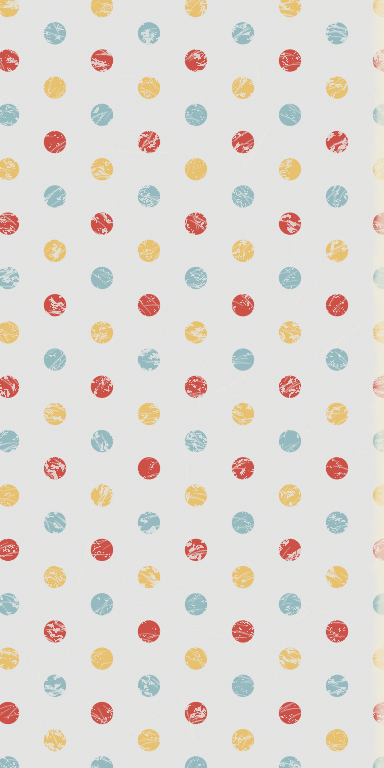
Write a Shadertoy shader that draws this pattern.

```glsl
// Staggered rows of worn yellow, blue and red dots on pale, lightly scratched paper.

// Layout, in canvas widths, measured from the top left
const vec2 FIRST_DOT = vec2(0.0208, 0.0160);
const float DOT_STEP = 0.2448;
const float ROW_STEP = 0.0708;
const float DOT_RADIUS = 0.0290;

// Colours
const vec3 PAPER = vec3(0.893, 0.893, 0.891);
const vec3 CREAM = vec3(0.940, 0.920, 0.850);
const vec3 YELLOW = vec3(0.910, 0.755, 0.430);
const vec3 BLUE = vec3(0.580, 0.730, 0.750);
const vec3 RED = vec3(0.800, 0.315, 0.275);

// Wear
const float FLAKE_AMOUNT = 0.85;
const int DOT_SCRATCHES = 4;
const float DOT_SCRATCH_WIDTH = 0.11;
const int PAPER_SCRATCHES = 22;
const float PAPER_SCRATCH_WIDTH = 0.0006;
const float PAPER_SCRATCH_STRENGTH = 0.55;
const float EDGE_START = 0.978;

vec2 hash2(vec2 p) {
    vec3 q = fract(p.xyx * vec3(0.1031, 0.1030, 0.0973));
    q += dot(q, q.yzx + 33.33);
    return fract((q.xx + q.yz) * q.zy);
}

mat2 rotation(float a) {
    return mat2(cos(a), -sin(a), sin(a), cos(a));
}

// Distances to the nearest and second nearest feature points
vec2 cellular(vec2 p) {
    vec2 cell = floor(p);
    vec2 nearest = vec2(8.0);
    for (int y = -1; y <= 1; y++) {
        for (int x = -1; x <= 1; x++) {
            vec2 c = cell + vec2(x, y);
            float d = length(c + hash2(c) - p);
            if (d < nearest.x) nearest = vec2(d, nearest.x);
            else nearest.y = min(nearest.y, d);
        }
    }
    return nearest;
}

// Flaked patches and tapered scratches; q is in dot radii
float dotWear(vec2 q, vec2 id, float soft) {
    vec2 seed = hash2(id + 17.0);
    float amount = mix(0.3, 1.0, seed.y);
    q = rotation((seed.x - 0.5) * 1.8) * q;
    vec2 warped = q + 0.12 * sin(q.yx * 5.0 + seed * 40.0);
    vec2 fine = cellular(warped * vec2(3.5, 8.0) + id * 13.7);
    float clump = smoothstep(0.60, 0.08, cellular(warped * vec2(0.9, 1.8) + id * 7.3).x);
    float wear = smoothstep(-0.06, 0.10, FLAKE_AMOUNT * clump * amount - fine.x);

    for (int i = 0; i < DOT_SCRATCHES; i++) {
        vec2 a = hash2(id * 3.1 + float(i) * 11.0 + 5.0);
        vec2 b = hash2(id * 5.7 + float(i) * 23.0 + 9.0);
        float along = q.x - (b.x - 0.5) * 1.4;
        float path = (a.x - 0.5) * 1.7 + (a.y - 0.5) * 0.9 * along + 0.15 * along * along;
        float taper = max(0.0, 1.0 - along * along / mix(0.2, 1.2, b.y));
        float width = DOT_SCRATCH_WIDTH * amount * taper * b.y * fine.y;
        float line = 1.0 - smoothstep(-soft, soft, abs(q.y - path) - width);
        wear = max(wear, line * smoothstep(0.0, 0.3, taper));
    }
    return 0.85 * wear;
}

// Long, thin, broken arcs, denser towards the right
float paperScratches(vec2 p, float height, float px) {
    float gaps = smoothstep(0.65, 0.25, cellular(p * 45.0).x);
    float marks = 0.0;
    for (int i = 0; i < PAPER_SCRATCHES; i++) {
        vec2 a = hash2(vec2(float(i), 3.0));
        vec2 b = hash2(vec2(float(i), 41.0));
        vec2 q = rotation(b.x * 3.1416) * (p - vec2(sqrt(a.x), a.y * height));
        float reach = mix(0.03, 0.15, b.y);
        float d = abs(q.y - (a.y - 0.5) * 1.5 * q.x * q.x);
        float line = 1.0 - smoothstep(0.0, px, d - PAPER_SCRATCH_WIDTH);
        marks = max(marks, line * (1.0 - smoothstep(0.4 * reach, reach, abs(q.x))));
    }
    return marks * gaps;
}

void mainImage(out vec4 fragColor, in vec2 fragCoord) {
    float px = 1.0 / iResolution.x;
    float height = iResolution.y * px;
    vec2 p = vec2(fragCoord.x * px, height - fragCoord.y * px);

    // Paper grain
    vec3 color = PAPER + 0.012 * (cellular(p * 170.0).x - 0.45);

    // Nearest dot; odd rows shift by half a step
    float row = round((p.y - FIRST_DOT.y) / ROW_STEP);
    float shift = 0.5 * mod(row, 2.0);
    float column = round((p.x - FIRST_DOT.x) / DOT_STEP - shift);
    vec2 center = FIRST_DOT + vec2((column + shift) * DOT_STEP, row * ROW_STEP);
    vec2 q = (p - center) / DOT_RADIUS;

    // Ink colour cycles by row
    float cycle = mod(row, 3.0);
    vec3 ink = cycle < 0.5 ? YELLOW : cycle < 1.5 ? BLUE : RED;
    float soft = px / DOT_RADIUS;
    float disc = 1.0 - smoothstep(-0.6 * soft, 0.6 * soft, length(q) - 1.0);
    color = mix(color, ink, disc * (1.0 - dotWear(q, vec2(column, row), soft)));

    // Scratches and the yellowed right edge
    color = mix(color, CREAM, PAPER_SCRATCH_STRENGTH * paperScratches(p, height, px));
    float ragged = p.x + 0.004 * sin(p.y * 19.0) + 0.012 * (cellular(p * 50.0).x - 0.5);
    color = mix(color, CREAM, 0.75 * smoothstep(EDGE_START - 0.015, EDGE_START + 0.012, ragged));

    fragColor = vec4(color, 1.0);
}
```
